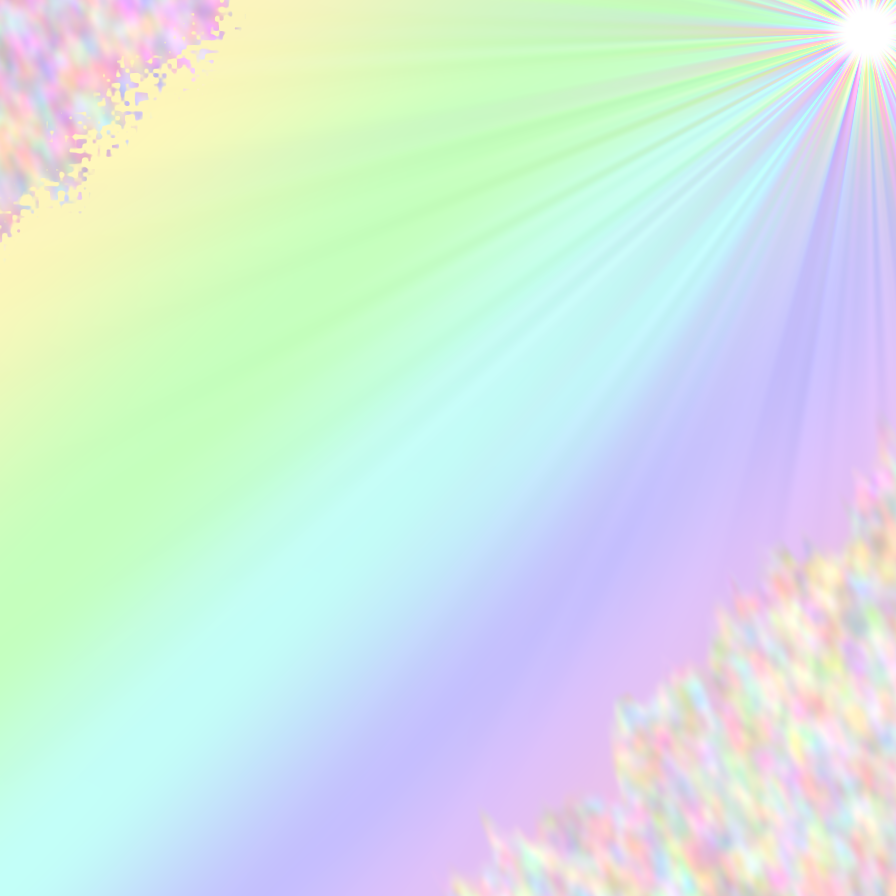
Write a Shadertoy shader that draws this background.

```glsl
// Pastel rainbow bands run diagonally and bend into a fan around a white star.
// Angular noise makes the star's rays; stretched value noise fills two corners
// with mottled colour, one feathered at its rim and one breaking into specks.

const float TAU = 6.2831853;
const vec2 STAR = vec2(0.968, 0.964);

float hash(vec2 p) {
    vec3 h = fract(vec3(p.xyx) * 0.1031);
    h += dot(h, h.yzx + 33.33);
    return fract((h.x + h.y) * h.z);
}

float noise(vec2 p) {
    vec2 cell = floor(p), f = fract(p);
    f = f * f * (3.0 - 2.0 * f);
    return mix(mix(hash(cell), hash(cell + vec2(1, 0)), f.x),
               mix(hash(cell + vec2(0, 1)), hash(cell + vec2(1, 1)), f.x), f.y);
}

// Noise around a full turn that closes without a seam.
float rayNoise(float angle, float count, float seed) {
    float x = (angle / TAU + 0.5) * count;
    float cell = floor(x), f = fract(x);
    f = f * f * (3.0 - 2.0 * f);
    return mix(hash(vec2(mod(cell, count), seed)),
               hash(vec2(mod(cell + 1.0, count), seed)), f);
}

// Colour of the bands, by signed offset from the cyan diagonal.
vec3 rainbow(float d) {
    vec3 c = mix(vec3(1.0, 0.965, 0.73), vec3(0.77, 1.0, 0.74), smoothstep(-0.74, -0.31, d));
    c = mix(c, vec3(0.765, 1.0, 0.975), smoothstep(-0.31, 0.0, d));
    c = mix(c, vec3(0.77, 0.745, 0.995), smoothstep(0.0, 0.31, d));
    c = mix(c, vec3(0.865, 0.755, 0.985), smoothstep(0.29, 0.46, d));
    return mix(c, vec3(0.94, 0.755, 0.90), smoothstep(0.40, 0.65, d));
}

// Independent blotches in each channel, as offsets around zero.
vec3 mottle(vec2 q) {
    vec3 sum = vec3(0.0);
    for (int i = 0; i < 3; i++) {
        vec2 s = q + 37.0 * float(i);
        sum[i] = 0.65 * noise(s) + 0.35 * noise(s * 2.1 + 11.0) - 0.5;
    }
    return sum;
}

void mainImage(out vec4 fragColor, in vec2 fragCoord) {
    vec2 p = fragCoord / iResolution.xy;
    float diagonal = p.x - p.y;

    // Bands, turned toward the star near it
    vec2 toStar = STAR - p;
    float r = length(toStar);
    float angle = atan(toStar.y, toStar.x);
    float fan = 0.8 * sin(angle - TAU / 8.0);
    float band = mix(diagonal, fan, exp(-5.0 * r));

    // Long soft rays shift and tint the bands
    float broad = rayNoise(angle, 90.0, 3.0) - 0.5;
    float fine = rayNoise(angle, 230.0, 8.0) - 0.5;
    float reach = exp(-3.2 * r);
    vec3 color = rainbow(band + reach * (0.16 * broad + 0.10 * fine));
    float veil = reach * smoothstep(0.0, 0.45, broad + 0.5 * fine);
    color = mix(color, vec3(0.87, 0.83, 0.91), 0.6 * veil);
    color += 0.13 * reach * fine;

    // Short vivid rays and the white core
    float hue = 1.6 * rayNoise(angle, 46.0, 5.0) + 0.5 * fine;
    vec3 vivid = 0.82 + 0.28 * cos(TAU * (hue + vec3(0.0, 0.33, 0.67)));
    color = mix(color, vivid, 0.95 * exp(-13.0 * max(r - 0.03, 0.0)));
    float spark = rayNoise(angle, 110.0, 6.0);
    color += 0.5 * spark * exp(-22.0 * r);
    color = mix(color, vec3(1.0), 1.0 - smoothstep(0.022, 0.045 + 0.02 * spark, r));

    // Lower right corner: feathered fringe
    vec2 lean = vec2(dot(p, vec2(0.92, 0.40)), dot(p, vec2(-0.40, 0.92)));
    float barbs = noise(lean * vec2(34.0, 8.0)) - 0.5;
    float tufts = noise(lean * vec2(75.0, 24.0) + 9.0) - 0.5;
    float lower = diagonal - 0.495 + 0.11 * barbs + 0.06 * tufts;
    vec3 feather = vec3(0.91, 0.865, 0.865) + 0.36 * mottle(lean * vec2(52.0, 30.0));
    color = mix(color, feather, smoothstep(-0.015, 0.05, lower));

    // Upper left corner: rim broken into specks
    float ragged = noise(p * 22.0) - 0.5;
    float specks = noise(p * 190.0) - 0.5;
    float upper = -diagonal - 0.735 + 0.07 * ragged + 0.09 * specks;
    vec2 slant = vec2(p.x + 0.4 * p.y, p.y - 0.4 * p.x);
    vec3 patchwork = vec3(0.90, 0.80, 0.88) + 0.36 * mottle(slant * vec2(50.0, 32.0) + 70.0);
    color = mix(color, patchwork, smoothstep(-0.006, 0.022, upper));

    fragColor = vec4(clamp(color, 0.0, 1.0), 1.0);
}
```
